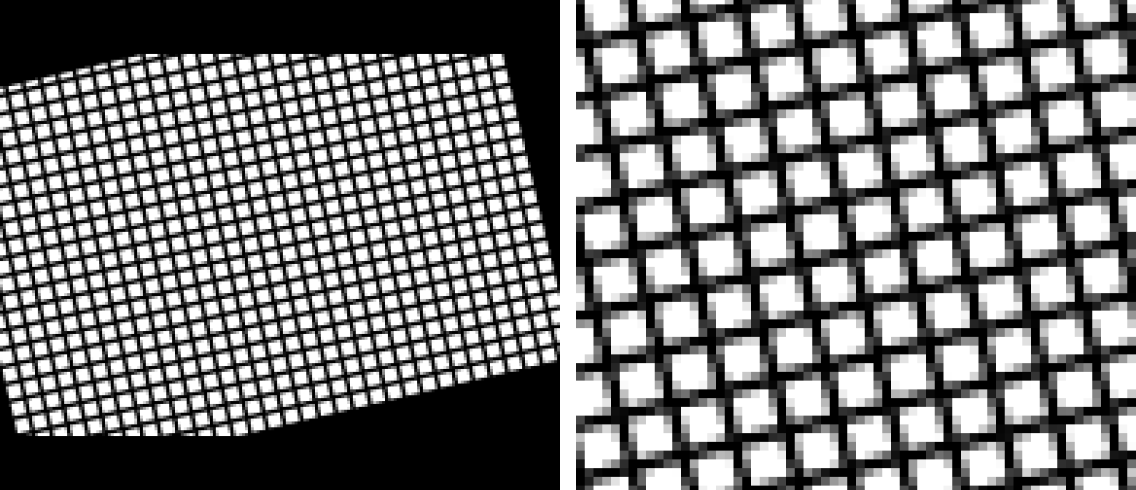
Left: the whole. Right: its middle third, enlarged.
Give the GLSL for this pattern, as a Shadertoy shader.

```glsl
// Tilted lattice of white squares on black, rendered as a coarse grey-level mosaic.

const float BLOCKS_HIGH = 168.0;               // mosaic blocks over the canvas height
const float FRAME_HALF  = 65.5;                // half height of the visible band, in blocks
const float TILT        = 0.2321;              // lattice rotation, radians
const float PITCH       = 6.0375;              // lattice spacing, in blocks
const float FILL        = 0.748;               // square side relative to the pitch
const vec2  ANCHOR      = vec2(-10.18, -24.83); // centre of square (0, 0), in blocks
const vec2  FIRST_ID    = vec2(-14.0, -6.0);   // lower left square
const vec2  LAST_ID     = vec2(17.0, 16.0);    // upper right square
const float TOP_CUT     = 15.93;               // height where the last row is trimmed
const vec2  BLOCK_SHIFT = vec2(0.0, 0.5);      // phase of the mosaic grid
const vec3  GROUND      = vec3(0.0);
const vec3  SQUARE      = vec3(1.0);

// Share of a unit-wide filter lying inside an edge at signed distance d.
float edgeCoverage(float d) {
    return clamp(d + 0.5, 0.0, 1.0);
}

// Filtered coverage of the lattice at a block centre.
float latticeCoverage(vec2 p) {
    vec2 along = vec2(cos(TILT), sin(TILT));
    vec2 across = vec2(-along.y, along.x);
    vec2 cell = vec2(dot(p - ANCHOR, along), dot(p - ANCHOR, across)) / PITCH;

    // Nearest square of the finite grid
    vec2 id = clamp(floor(cell + 0.5), FIRST_ID, LAST_ID);
    vec2 inside = (0.5 * FILL - abs(cell - id)) * PITCH;
    float cover = edgeCoverage(inside.x) * edgeCoverage(inside.y);

    // Trimmed top row and horizontal band
    cover *= edgeCoverage((TOP_CUT - cell.y) * PITCH);
    return cover * step(abs(p.y), FRAME_HALF);
}

void mainImage(out vec4 fragColor, in vec2 fragCoord) {
    float pixelSize = BLOCKS_HIGH / iResolution.y;
    vec2 p = (fragCoord - 0.5 * iResolution.xy) * pixelSize;

    // Flat blocks, blended over one screen pixel at their borders
    vec2 grid = p + BLOCK_SHIFT - 0.5;
    vec2 base = floor(grid);
    vec2 blend = clamp((grid - base - 0.5) / min(pixelSize, 1.0) + 0.5, 0.0, 1.0);

    float cover = 0.0;
    for (int y = 0; y < 2; y++) {
        for (int x = 0; x < 2; x++) {
            vec2 corner = vec2(x, y);
            vec2 weight = mix(1.0 - blend, blend, corner);
            vec2 centre = base + corner + 0.5 - BLOCK_SHIFT;
            cover += weight.x * weight.y * latticeCoverage(centre);
        }
    }
    fragColor = vec4(mix(GROUND, SQUARE, cover), 1.0);
}
```
